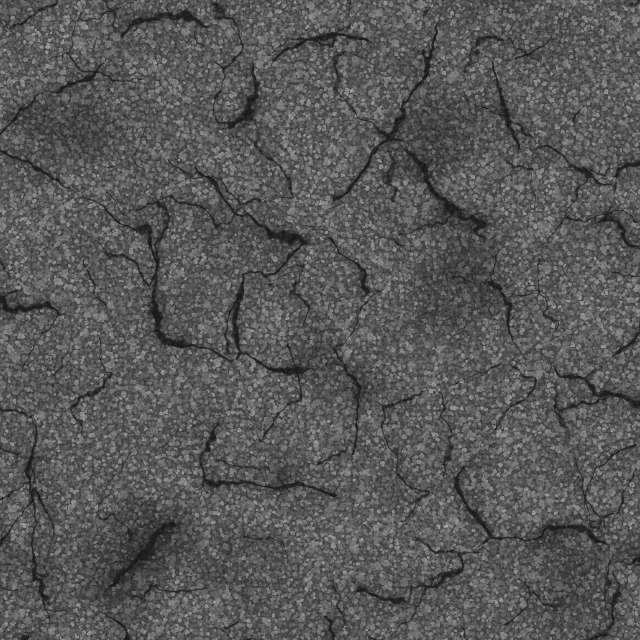
Give the GLSL for this texture, as a WebGL 1 fragment shader.

```glsl
precision highp float;

uniform vec2 u_resolution;

#define CRACK_CELLS 5.6
#define CRACK_WIDTH 0.0052
#define CRACK_KEEP 0.72
#define HAIRLINE_CELLS 11.0
#define HAIRLINE_WIDTH 0.0024
#define GRAIN_CELLS 145.0
#define PEBBLE_CELLS 82.0
#define GAP_TONE 0.295
#define STONE_TONE 0.365
#define STONE_SPREAD 0.20
#define CRACK_TONE 0.10
#define STAIN_DEPTH 0.24

vec2 hash2(vec2 p) {
  vec3 q = fract(p.xyx * vec3(0.1031, 0.1030, 0.0973));
  q += dot(q, q.yzx + 33.33);
  return fract((q.xx + q.yz) * q.zy);
}

float cornerSlope(vec2 corner, vec2 offset) {
  float angle = 6.2832 * hash2(corner).x;
  return dot(vec2(cos(angle), sin(angle)), offset);
}

float gradientNoise(vec2 p) {
  vec2 i = floor(p), f = fract(p);
  vec2 s = f * f * f * (f * (f * 6.0 - 15.0) + 10.0);
  vec2 e = vec2(1.0, 0.0);
  float low = mix(cornerSlope(i, f), cornerSlope(i + e, f - e), s.x);
  float high = mix(cornerSlope(i + e.yx, f - e.yx), cornerSlope(i + 1.0, f - 1.0), s.x);
  return 1.4 * mix(low, high, s.y);
}

float fbm(vec2 p) {
  float sum = 0.0, amplitude = 0.5;
  for (int octave = 0; octave < 4; octave++) {
    sum += amplitude * gradientNoise(p);
    p = mat2(1.6, 1.2, -1.2, 1.6) * p + 17.3;
    amplitude *= 0.5;
  }
  return sum;
}

// Cell borders as cracks: x = dark line, y = soft smudge beside it.
vec2 crackNet(vec2 uv, float cells, float width, float keep) {
  vec2 p = uv * cells;
  vec2 home = floor(p), nearest = vec2(0.0), nearestId = home;
  float best = 9.0;
  for (int y = -1; y <= 1; y++) {
    for (int x = -1; x <= 1; x++) {
      vec2 id = home + vec2(float(x), float(y));
      vec2 toSeed = id + hash2(id) - p;
      float d = dot(toSeed, toSeed);
      if (d < best) { best = d; nearest = toSeed; nearestId = id; }
    }
  }
  float taper = clamp(0.8 + 1.1 * gradientNoise(uv * 13.0 + 4.7), 0.0, 1.3);
  vec2 crack = vec2(0.0);
  for (int y = -2; y <= 2; y++) {
    for (int x = -2; x <= 2; x++) {
      vec2 step2 = vec2(float(x), float(y));
      vec2 id = nearestId + step2;
      vec2 toSeed = id + hash2(id) - p;
      vec2 across = toSeed - nearest;
      if (dot(step2, step2) > 0.5) {
        float d = dot(0.5 * (nearest + toSeed), normalize(across)) / cells;
        float chance = hash2(nearestId + id + 71.0).x;
        float strength = smoothstep(1.0 - keep, 1.25 - 0.5 * keep, chance) * taper;
        float w = width * strength;
        float line = 1.0 - smoothstep(0.35 * w, w + 0.0012, d);
        crack.x = max(crack.x, line * smoothstep(0.05, 0.45, strength));
        crack.y = max(crack.y, strength * exp(-d / (2.6 * width)));
      }
    }
  }
  return crack;
}

// Packed stones: x = coverage, y = random shade of the stone.
vec2 gravel(vec2 p) {
  vec2 home = floor(p), nearestId = home;
  float best = 9.0;
  for (int y = -1; y <= 1; y++) {
    for (int x = -1; x <= 1; x++) {
      vec2 id = home + vec2(float(x), float(y));
      vec2 v = id + hash2(id + 13.0) - p;
      float d = dot(v, v);
      if (d < best) { best = d; nearestId = id; }
    }
  }
  vec2 trait = hash2(nearestId + 57.0);
  float radius = mix(0.30, 0.58, trait.x);
  return vec2(1.0 - smoothstep(radius - 0.15, radius + 0.15, sqrt(best)), trait.y);
}

void main() {
  vec2 uv = gl_FragCoord.xy / min(u_resolution.x, u_resolution.y);

  // Asphalt: fine grains, scattered larger pebbles and grit
  vec2 chip = 0.0016 * vec2(gradientNoise(uv * 210.0), gradientNoise(uv * 210.0 + 40.0));
  vec2 grain = gravel((uv + chip) * GRAIN_CELLS);
  vec2 pebble = gravel((uv + chip) * PEBBLE_CELLS + 200.0);
  float tone = mix(GAP_TONE, STONE_TONE + STONE_SPREAD * grain.y * grain.y, grain.x);
  float pebbleShown = pebble.x * smoothstep(0.78, 0.84, pebble.y);
  tone = mix(tone, 0.41 + 0.7 * (pebble.y - 0.8), 0.8 * pebbleShown);
  tone += 0.09 * gradientNoise(uv * 250.0 + 9.0);

  // Wear: broad stains and a few pale dusty patches
  float stain = fbm(uv * 3.6 + 31.0);
  tone *= 1.0 + 0.16 * fbm(uv * 9.0 + 5.0);
  tone *= 1.0 - STAIN_DEPTH * smoothstep(0.08, 0.42, stain);
  float dust = smoothstep(0.40, 0.50, fbm(uv * 7.0 + 83.0));
  tone = mix(tone, 0.44 + 0.35 * (tone - 0.36), 0.65 * dust);

  // Cracks: bent and ragged, with smudged rims
  vec2 bend = vec2(fbm(uv * 6.0 + 11.0), fbm(uv * 6.0 + 47.0));
  vec2 rag = vec2(gradientNoise(uv * 85.0), gradientNoise(uv * 85.0 + 23.0));
  vec2 bent = uv + 0.075 * bend + 0.0035 * rag;
  vec2 crack = crackNet(bent + 3.0, CRACK_CELLS, CRACK_WIDTH, CRACK_KEEP);
  vec2 hairline = crackNet(bent + 0.02 * bend.yx + 8.0, HAIRLINE_CELLS, HAIRLINE_WIDTH, 0.6);
  float smudge = crack.y * (0.30 + 0.5 * fbm(uv * 14.0 + 61.0));
  tone *= 1.0 - clamp(smudge, 0.0, 0.6);
  tone *= 1.0 - 0.42 * hairline.x - 0.12 * hairline.y;
  float crumbs = 0.05 * grain.x * grain.y;
  tone = mix(tone, CRACK_TONE + crumbs, 0.9 * crack.x);

  gl_FragColor = vec4(vec3(clamp(tone, 0.0, 1.0)), 1.0);
}
```
